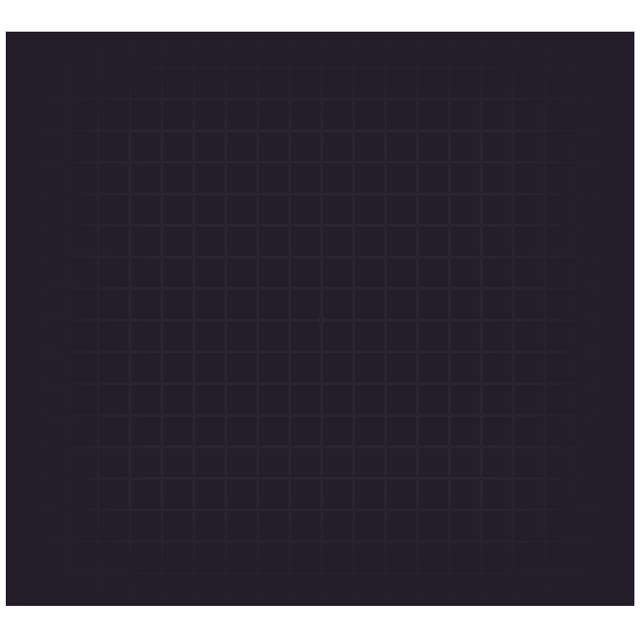
This pattern is drawn by a three.js fragment shader. Its source:

```glsl
varying vec2 vUv;

const vec3 PAPER = vec3(1.0);
const vec3 PANEL = vec3(0.137, 0.118, 0.165);
const vec3 RIM = vec3(0.07, 0.05, 0.11);
const vec3 LINE = vec3(0.160, 0.140, 0.188);

const vec2 PANEL_MIN = vec2(0.0091, 0.0534);
const vec2 PANEL_MAX = vec2(0.9912, 0.9505);
const vec2 GRID_CENTER = vec2(0.5026, 0.4995);
const vec2 CELL = vec2(0.0499, 0.0494);
const float LINE_WIDTH = 0.0046;
const float MARK_RADIUS = 0.0088;
const float RIM_WIDTH = 0.0018;
const float SOFTNESS = 0.001;

float boxDistance(vec2 p, vec2 halfSize) {
  vec2 d = abs(p) - halfSize;
  return length(max(d, 0.0)) + min(max(d.x, d.y), 0.0);
}

float fill(float dist, float softness) {
  return 1.0 - smoothstep(-softness, softness, dist);
}

// Distance to the nearest vertical and horizontal grid line
vec2 gridDistance(vec2 p, vec2 cell) {
  return abs(fract(p / cell + 0.5) - 0.5) * cell;
}

float diamondDistance(vec2 p, float radius) {
  return (abs(p.x) + abs(p.y) - radius) * 0.7071;
}

// Full strength in the middle, gone near the panel edges
float edgeFade(vec2 p, float inner, float outer) {
  vec2 f = 1.0 - smoothstep(vec2(inner), vec2(outer), abs(p));
  return f.x * f.y;
}

void main() {
  vec2 p = vUv - GRID_CENTER;

  // Fading grid with a small mark at its center
  vec2 toLine = gridDistance(p, CELL);
  float lines = fill(min(toLine.x, toLine.y) - 0.5 * LINE_WIDTH, SOFTNESS);
  lines *= edgeFade(p, 0.25, 0.47);
  float mark = fill(diamondDistance(p, MARK_RADIUS), SOFTNESS);
  vec3 color = mix(PANEL, LINE, max(lines, mark));

  // Panel with a thin dark rim
  vec2 panelCenter = 0.5 * (PANEL_MIN + PANEL_MAX);
  vec2 panelHalf = 0.5 * (PANEL_MAX - PANEL_MIN);
  float panel = boxDistance(vUv - panelCenter, panelHalf);
  color = mix(RIM, color, fill(panel + RIM_WIDTH, SOFTNESS));
  color = mix(PAPER, color, fill(panel, SOFTNESS));

  gl_FragColor = vec4(color, 1.0);
}
```
